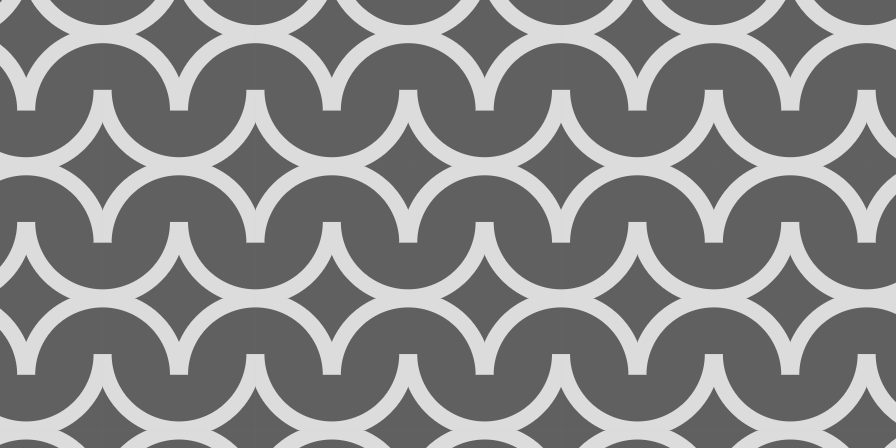
This pattern is drawn by a Shadertoy shader. Its source:

```glsl
// Interlocking rows of pale half-ring scallops on grey, with faint tile seams.

// Lengths are fractions of the canvas height.
const vec2  PITCH      = vec2(0.3411, 0.2949);  // spacing of diamonds and rows
const vec2  ORIGIN     = vec2(0.2290, 0.6289);  // centre of one diamond
const float ARM        = 0.1706;                // row axis to the cut ring ends
const float RADIUS     = 0.1680;                // ring centre line
const float HALF_WIDTH = 0.0176;                // half the band width
const float SEAM_WIDTH = 0.0013;
const float SEAM_ALPHA = 0.04;
const vec3  GROUND     = vec3(0.376);
const vec3  BAND       = vec3(0.863);
const vec3  SEAM       = vec3(0.62);

// Distance to one row of half rings, mirrored about its axis and its diamonds.
float scallopRow(vec2 p, float row) {
    float x = p.x / PITCH.x - 0.5 * mod(row, 2.0);
    vec2 q = vec2(abs(x - round(x)) * PITCH.x, abs(p.y - row * PITCH.y));
    vec2 centre = vec2(0.5 * PITCH.x, ARM);
    float ring = abs(length(q - centre) - RADIUS) - HALF_WIDTH;
    return max(ring, q.y - ARM);
}

// Distance to the nearest edge of a tile spanning two rows.
float tileSeam(vec2 p) {
    vec2 tile = PITCH * vec2(1.0, 2.0);
    vec2 edge = abs(p - tile * round(p / tile));
    return min(edge.x, edge.y) - 0.5 * SEAM_WIDTH;
}

float coverage(float d, float pixel) {
    return clamp(0.5 - d / pixel, 0.0, 1.0);
}

void mainImage(out vec4 fragColor, in vec2 fragCoord) {
    float pixel = 1.0 / iResolution.y;
    vec2 p = fragCoord * pixel - ORIGIN;

    // Adjacent rows reach into each other, so take the union of three.
    float nearest = round(p.y / PITCH.y);
    float d = 1e3;
    for (int i = -1; i <= 1; i++) {
        d = min(d, scallopRow(p, nearest + float(i)));
    }

    vec3 colour = mix(GROUND, BAND, coverage(d, pixel));
    colour = mix(colour, SEAM, SEAM_ALPHA * coverage(tileSeam(p), pixel));
    fragColor = vec4(colour, 1.0);
}
```
